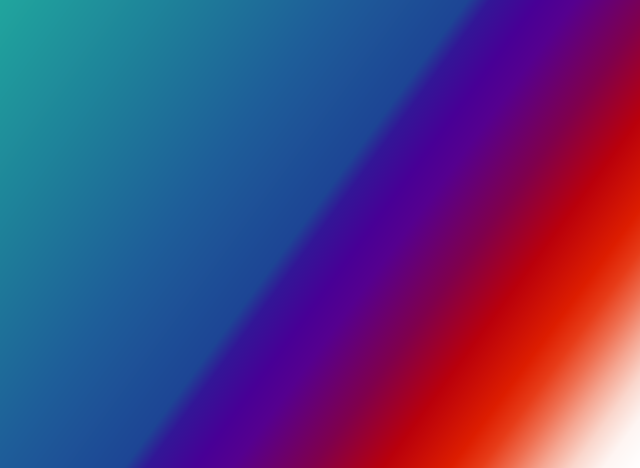
Give the GLSL for this background, as a WebGL 2 fragment shader.

```glsl
#version 300 es
precision highp float;
// Diagonal spectrum: teal and blue, a crisp fold into violet, then red glowing to white.

uniform vec2 u_resolution;
out vec4 outColor;

const float SLANT = 0.736;     // horizontal shift of a band per unit of height
const float ASPECT = 1.369;    // design width over height
const int STOPS = 16;

// Stop positions along the diagonal, 0 at upper left and 1 at lower right
const float POSITION[STOPS] = float[](
  0.0, 0.170, 0.339, 0.475, 0.498, 0.547, 0.585, 0.666,
  0.738, 0.807, 0.838, 0.869, 0.900, 0.931, 0.963, 1.0);

const vec3 COLOR[STOPS] = vec3[](
  vec3(0.125, 0.647, 0.616),   // teal
  vec3(0.118, 0.510, 0.602),
  vec3(0.118, 0.368, 0.600),   // blue
  vec3(0.114, 0.270, 0.582),
  vec3(0.196, 0.088, 0.588),   // fold into indigo
  vec3(0.282, 0.000, 0.588),
  vec3(0.335, 0.000, 0.560),   // violet
  vec3(0.500, 0.000, 0.300),
  vec3(0.725, 0.000, 0.045),   // crimson
  vec3(0.865, 0.115, 0.000),   // scarlet
  vec3(0.905, 0.235, 0.095),
  vec3(0.935, 0.430, 0.310),   // coral
  vec3(0.960, 0.650, 0.570),
  vec3(0.980, 0.840, 0.800),   // blush
  vec3(0.995, 0.960, 0.950),
  vec3(1.0));                  // white

// Blend neighbouring stops in turn
vec3 spectrum(float t) {
  vec3 color = COLOR[0];
  for (int i = 1; i < STOPS; i++) {
    float blend = clamp((t - POSITION[i - 1]) / (POSITION[i] - POSITION[i - 1]), 0.0, 1.0);
    color = mix(color, COLOR[i], blend);
  }
  return color;
}

void main() {
  vec2 uv = gl_FragCoord.xy / u_resolution;
  float diagonal = (uv.x * ASPECT + (1.0 - uv.y) * SLANT) / (ASPECT + SLANT);
  outColor = vec4(spectrum(diagonal), 1.0);
}
```
